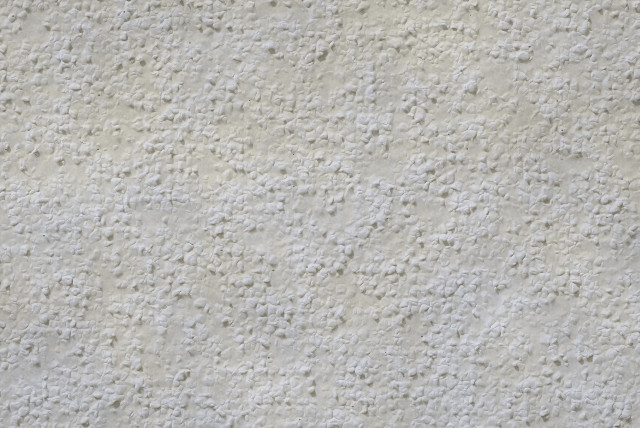
Write a WebGL 2 fragment shader that draws this texture.

```glsl
#version 300 es
precision highp float;
// Rough-cast stucco wall: rounded grains of plaster crowd over a smooth coat.
// Scattered domes and gradient noise form a height field, which is lit from
// the upper left with short cast shadows, then tinted cool on top, warm below.

uniform vec2 u_resolution;
out vec4 fragColor;

vec3 hash3(vec2 p) {
    vec3 q = fract(p.xyx * vec3(0.1031, 0.1030, 0.0973));
    q += dot(q, q.yxz + 33.33);
    return fract((q.xxy + q.yxx) * q.zyx);
}

float cornerSlope(vec2 id, vec2 offset) {
    float angle = 6.2832 * hash3(id + 71.0).x;
    return dot(vec2(cos(angle), sin(angle)), offset);
}

// Gradient noise, roughly -0.7 to 0.7
float gradientNoise(vec2 p) {
    vec2 id = floor(p), f = p - id;
    vec2 u = f * f * f * (f * (f * 6.0 - 15.0) + 10.0);
    vec2 e = vec2(1.0, 0.0);
    return mix(mix(cornerSlope(id, f), cornerSlope(id + e, f - e), u.x),
               mix(cornerSlope(id + e.yx, f - e.yx), cornerSlope(id + 1.0, f - 1.0), u.x), u.y);
}

// One layer of scattered, slightly oval domes; cover sets how many appear
float grains(vec2 p, float cover) {
    vec2 cell = floor(p);
    float top = 0.0;
    for (int y = -1; y <= 1; y++) {
        for (int x = -1; x <= 1; x++) {
            vec2 id = cell + vec2(x, y);
            vec3 place = hash3(id), kind = hash3(id + 313.0);
            vec2 offset = p - id - 0.15 - 0.7 * place.xy;
            float angle = 6.2832 * kind.x;
            vec2 axis = vec2(cos(angle), sin(angle));
            offset = vec2(dot(offset, axis), 1.3 * dot(offset, vec2(-axis.y, axis.x)));
            float dist = length(offset) / mix(0.45, 0.85, place.z);
            float present = smoothstep(kind.y - 0.12, kind.y + 0.12, cover);
            float dome = 1.0 - smoothstep(0.25, 1.0, dist);
            top = max(top, dome * present * (0.45 + 0.55 * kind.z));
        }
    }
    return top;
}

// Height of the plaster, in canvas heights
float plasterHeight(vec2 p) {
    float clump = gradientNoise(p * 9.0) + 1.1 * gradientNoise(p * 19.0 + 5.0);
    float cover = clamp(0.72 + 0.8 * clump, 0.08, 1.1);
    vec2 warp = vec2(gradientNoise(p * 58.0), gradientNoise(p * 58.0 + 40.0));
    vec2 q = p + 0.007 * warp;
    float coarse = grains(q * 42.0, cover);
    float fine = grains(q * 72.0 + 19.0, cover);
    float lumps = gradientNoise(p * 33.0 + 13.0);
    return 0.0085 * coarse + 0.0048 * fine + 0.004 * clump + 0.006 * lumps + 0.002 * warp.x;
}

// Sparse dark pinholes
float pits(vec2 p) {
    vec2 id = floor(p);
    vec3 place = hash3(id + 157.0), kind = hash3(id + 521.0);
    float dist = length((p - id - 0.2 - 0.6 * place.xy) * vec2(1.0, 1.3));
    float radius = mix(0.025, 0.06, kind.y);
    return step(kind.x, 0.08) * (1.0 - smoothstep(radius * 0.3, radius, dist));
}

void main() {
    vec2 p = gl_FragCoord.xy / u_resolution.y;
    vec2 toLight = normalize(vec2(-0.45, 0.85));
    float h = plasterHeight(p);

    // Slope facing the light
    float stepSize = 0.0016;
    float slope = (h - plasterHeight(p + toLight * stepSize)) / stepSize;
    float lit = slope / (1.0 + abs(slope));

    // Short cast shadows from higher plaster nearby
    float blocked = 0.0;
    for (int i = 1; i <= 4; i++) {
        float reach = 0.0036 * float(i);
        blocked = max(blocked, plasterHeight(p + toLight * reach) - h - 0.42 * reach);
    }
    float shadow = smoothstep(0.0, 0.0065, blocked);

    // Brightness from light, relief, fine grit and broad unevenness
    float raised = smoothstep(-0.001, 0.013, h);
    float grit = gradientNoise(p * 155.0) + 0.6 * gradientNoise(p * 260.0);
    float broad = gradientNoise(p * 2.3 + 8.0) + 0.9 * gradientNoise(p * 6.0 + 3.0);
    float tone = 0.728 + 0.13 * lit + 0.045 * raised - 0.14 * shadow
               + 0.035 * grit + 0.05 * broad;
    vec2 fromCentre = (gl_FragCoord.xy - 0.5 * u_resolution) / u_resolution;
    tone -= 0.08 * dot(fromCentre, fromCentre);

    // Cool raised grains, cream coat, ochre hollows
    float cool = 0.3 + 0.7 * raised - 0.5 * shadow - 0.5 * fromCentre.y
               + 0.6 * gradientNoise(p * 5.0 + 31.0) + 0.4 * gradientNoise(p * 40.0 + 9.0);
    vec3 tint = mix(vec3(1.016, 1.0, 0.945), vec3(0.993, 1.0, 1.03), clamp(cool, 0.0, 1.0));
    vec3 colour = min(tone, 0.85) * tint;
    colour -= shadow * shadow * vec3(0.015, 0.025, 0.05);
    colour = mix(colour, vec3(0.33, 0.30, 0.24), 0.7 * pits(p * 15.0));
    fragColor = vec4(colour, 1.0);
}
```
